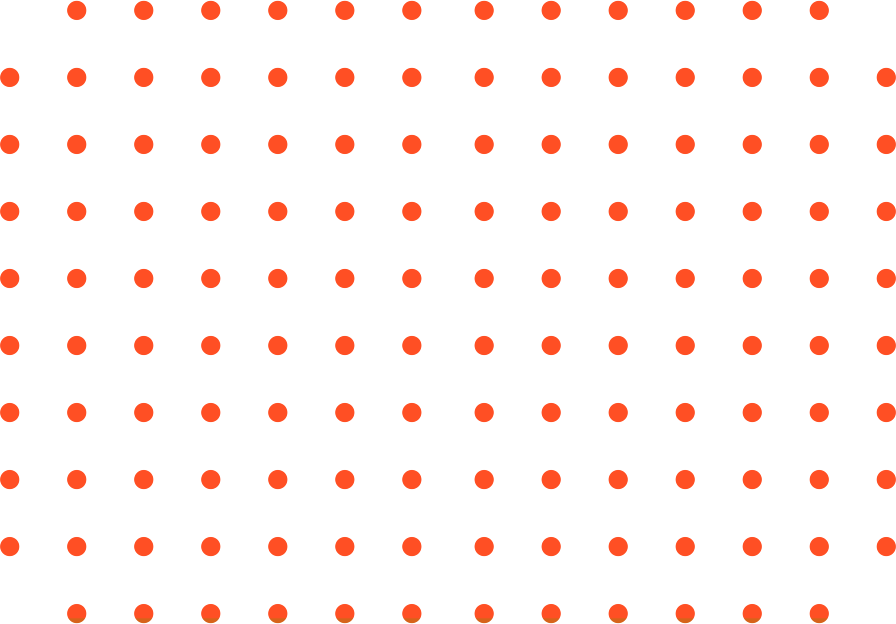
Write a WebGL 2 fragment shader that draws this pattern.

```glsl
#version 300 es
precision highp float;

#define PITCH 0.0748        // dot spacing, in canvas widths
#define CENTRE_GAP 0.0807   // wider spacing between the two middle columns
#define RADIUS 0.0107
#define HALF_COLUMNS 7.0
#define HALF_ROWS 5.0
#define STAIN_DEPTH 0.0052  // how far below a bottom dot's centre the stain starts
#define PAPER vec3(1.0)
#define ORANGE vec3(1.0, 0.31, 0.14)
#define STAIN vec3(0.84, 0.39, 0.10)

uniform vec2 u_resolution;
out vec4 fragColor;

void main() {
    float pixel = 1.0 / u_resolution.x;
    vec2 p = (gl_FragCoord.xy - 0.5 * u_resolution) * pixel;

    // Mirrored grid: cells are counted outwards from the centre
    vec2 firstDot = 0.5 * vec2(CENTRE_GAP, PITCH);
    vec2 lastCell = vec2(HALF_COLUMNS, HALF_ROWS) - 1.0;
    vec2 fromFirst = abs(p) - firstDot;
    vec2 cell = clamp(round(fromFirst / PITCH), vec2(0.0), lastCell);
    vec2 local = fromFirst - cell * PITCH;

    // Round dots, with the four corners left empty
    float edge = length(local) - RADIUS;
    float dotMask = 1.0 - smoothstep(-0.6 * pixel, 0.6 * pixel, edge);
    if (cell == lastCell) dotMask = 0.0;

    // Thin stain under the dots of the bottom row
    bool bottomRow = p.y < 0.0 && cell.y == lastCell.y;
    float stain = bottomRow ? smoothstep(-pixel, pixel, local.y - STAIN_DEPTH) : 0.0;

    vec3 ink = mix(ORANGE, STAIN, stain);
    fragColor = vec4(mix(PAPER, ink, dotMask), 1.0);
}
```
